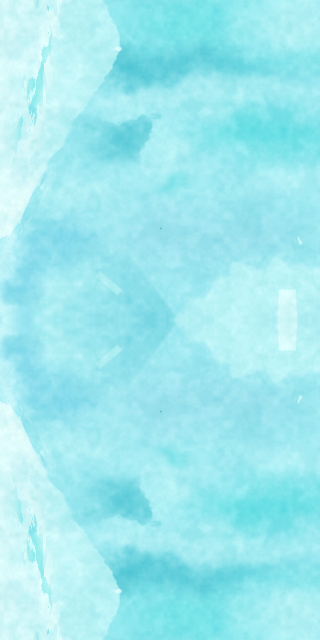
Write a WebGL 1 fragment shader that draws this background.

```glsl
precision highp float;
// Mirrored aqua watercolour: soft washes bent by noise, a pale torn-paper wedge
// on the left, and translucent facets around the horizontal axis of symmetry.
// Coordinates q: x runs 0..1 across, y is the distance 0..1 from the mid line.
uniform vec2 u_resolution;

const vec3 BASE   = vec3(0.62, 0.915, 0.945);
const vec3 PALE   = vec3(0.735, 0.955, 0.965);
const vec3 PAPER  = vec3(0.81, 0.97, 0.98);
const vec3 WHITE  = vec3(0.88, 0.985, 0.985);
const vec3 AQUA   = vec3(0.40, 0.88, 0.895);
const vec3 TEAL   = vec3(0.30, 0.77, 0.825);
const vec3 SKY    = vec3(0.45, 0.82, 0.905);
const vec3 HAZE   = vec3(0.61, 0.885, 0.93);

float hash(vec2 p) {
  vec3 h = fract(vec3(p.xyx) * 0.1031);
  h += dot(h, h.yzx + 33.33);
  return fract((h.x + h.y) * h.z);
}

float noise(vec2 p) {
  vec2 i = floor(p), f = fract(p);
  f = f * f * (3.0 - 2.0 * f);
  return mix(mix(hash(i), hash(i + vec2(1, 0)), f.x),
             mix(hash(i + vec2(0, 1)), hash(i + vec2(1, 1)), f.x), f.y);
}

float fbm(vec2 p) {
  float sum = 0.0, amp = 0.5;
  for (int i = 0; i < 5; i++) {
    sum += amp * noise(p);
    p = mat2(1.6, 1.2, -1.2, 1.6) * p + 7.3;
    amp *= 0.5;
  }
  return sum;
}

// Soft elliptical pool of pigment
vec3 wash(vec3 col, vec2 p, vec2 centre, vec2 radius, vec3 tint, float amount) {
  vec2 d = (p - centre) / radius;
  return mix(col, tint, amount * exp(-dot(d, d)));
}

// Coverage of the side where d is negative
float cover(float d, float soft) {
  return 1.0 - smoothstep(-soft, soft, d);
}

// Distance to a thick line with flat ends
float bar(vec2 p, vec2 a, vec2 b, float halfWidth) {
  vec2 dir = normalize(b - a), c = p - 0.5 * (a + b);
  vec2 d = abs(vec2(dot(c, dir), dot(c, vec2(-dir.y, dir.x))));
  d -= vec2(0.5 * length(b - a), halfWidth);
  return max(d.x, d.y);
}

vec3 upperWashes(vec3 col, vec2 p) {
  col = wash(col, p, vec2(0.60, 0.93), vec2(0.25, 0.12), AQUA, 0.8);
  col = wash(col, p, vec2(0.92, 0.93), vec2(0.17, 0.08), PALE, 0.8);
  col = wash(col, p, vec2(0.85, 0.80), vec2(0.25, 0.05), AQUA, 0.4);
  col = wash(col, p, vec2(0.56, 0.79), vec2(0.22, 0.055), TEAL, 0.65);
  col = wash(col, p, vec2(0.41, 0.80), vec2(0.08, 0.05), TEAL, 0.65);
  col = wash(col, p, vec2(0.58, 0.695), vec2(0.36, 0.04), PALE, 0.65);
  col = wash(col, p, vec2(0.84, 0.58), vec2(0.24, 0.08), AQUA, 0.9);
  col = wash(col, p, vec2(0.53, 0.51), vec2(0.10, 0.10), PALE, 0.65);
  col = wash(col, p, vec2(0.54, 0.43), vec2(0.07, 0.03), AQUA, 0.65);
  col = wash(col, p, vec2(0.90, 0.43), vec2(0.18, 0.06), PALE, 0.45);
  // Dark pool with a crisp dried rim above and to its right
  float pool = exp(-pow(length((p - vec2(0.39, 0.58)) / vec2(0.10, 0.08)), 2.0));
  float rim = max(p.x - 0.45, p.y - 0.645);
  return mix(col, TEAL, 0.75 * pool * cover(rim, 0.008));
}

vec3 middleWashes(vec3 col, vec2 p) {
  col = wash(col, p, vec2(0.52, 0.27), vec2(0.20, 0.14), HAZE, 0.9);
  col = wash(col, p, vec2(0.78, 0.25), vec2(0.16, 0.08), HAZE, 0.8);
  col = wash(col, p, vec2(0.25, 0.38), vec2(0.14, 0.08), PALE, 0.55);
  col = wash(col, p, vec2(0.20, 0.25), vec2(0.09, 0.07), SKY, 0.7);
  col = wash(col, p, vec2(0.09, 0.14), vec2(0.06, 0.12), SKY, 0.75);
  col = wash(col, p, vec2(0.20, 0.11), vec2(0.09, 0.05), PALE, 0.75);
  return wash(col, p, vec2(0.0, 0.12), vec2(0.04, 0.25), PAPER, 0.8);
}

// Chevron, diamond, fan and cut-out slips along the mid line
vec3 facets(vec3 col, vec2 q, vec2 p, float px) {
  float chevron = cover(q.x + 0.77 * q.y - 0.56, 0.01);
  col = mix(col, vec3(0.47, 0.84, 0.89), 0.6 * chevron
      * smoothstep(0.20, 0.40, q.x) * cover(q.y - 0.19, 0.10));
  float diamond = abs(q.x - 0.28) + 1.05 * q.y - 0.15;
  col = mix(col, vec3(0.61, 0.905, 0.935), 0.7 * cover(diamond, 0.015));
  col = mix(col, PALE, 0.45 * exp(-pow(diamond / 0.022, 2.0)) * cover(q.x - 0.34, 0.06));
  float fan = max(p.y - 0.9 * (p.x - 0.55), p.y - 0.17);
  col = mix(col, PALE, 0.8 * cover(fan, 0.014));
  float slash = bar(q, vec2(0.305, 0.145), vec2(0.375, 0.085), 0.011);
  col = mix(col, PALE, 0.7 * cover(slash, 1.5 * px));
  float slip = max(abs(q.x - 0.898) - 0.026 - 0.06 * (0.095 - q.y), q.y - 0.095);
  col = mix(col, WHITE, 0.65 * cover(slip, px));
  float chip = bar(p, vec2(0.918, 0.24), vec2(0.925, 0.215), 0.007);
  return mix(col, WHITE, 0.8 * cover(chip, px));
}

// Pale torn sheet with dry-brush streaks
vec3 paperWedge(vec3 col, vec2 q, float grain, float px) {
  float edge = min(0.63 * (q.y - 0.245), 0.375 - 0.25 * (q.y - 0.84));
  float d = q.x - edge + 0.04 * (grain - 0.5);
  vec3 sheet = mix(WHITE, PALE, smoothstep(-0.05, 0.30, q.x + 0.25 * (grain - 0.5)));
  col = mix(col, sheet, 0.88 * cover(d, 1.5 * px));
  // Thin broken lane of pigment beside bare paper
  float streak = fbm(vec2(q.x * 48.0 + 6.0 * q.y, q.y * 13.0));
  float lane = q.x - 0.17 * q.y + 0.015;
  float tall = smoothstep(0.42, 0.62, q.y);
  col = mix(col, WHITE, 0.8 * tall * exp(-pow((lane - 0.02) / 0.03, 2.0)) * smoothstep(0.44, 0.50, streak));
  float gap = fbm(vec2(q.x * 60.0 - 5.0 * q.y, q.y * 16.0 + 30.0));
  col = mix(col, AQUA, 0.6 * tall * exp(-pow(lane / 0.035, 2.0)) * smoothstep(0.52, 0.58, gap));
  // Slanted white bristle marks along the lower tear
  float brush = fbm(vec2(q.x * 42.0 - q.y * 22.0, q.x * 9.0 + q.y * 10.0));
  float rim = exp(-pow((d + 0.01) / 0.05, 2.0)) * cover(q.y - 0.44, 0.08) * smoothstep(0.18, 0.28, q.y);
  return mix(col, WHITE, rim * smoothstep(0.44, 0.50, brush));
}

void main() {
  vec2 uv = gl_FragCoord.xy / u_resolution;
  vec2 q = vec2(uv.x, abs(2.0 * uv.y - 1.0));
  float px = 1.0 / u_resolution.x;
  float grain = fbm(q * 24.0);
  vec2 bend = vec2(fbm(q * 8.0 + 3.0), fbm(q * 8.0 + 19.0)) - 0.48;
  vec2 p = q + 0.12 * bend + 0.06 * (grain - 0.48);

  vec3 col = upperWashes(BASE, p);
  col = middleWashes(col, p);
  col = facets(col, q, p, px);
  col = paperWedge(col, q, grain, px);

  // Flecks of paint
  col = mix(col, WHITE, 0.8 * cover(length((q - vec2(0.37, 0.847)) / vec2(1.5, 1.0)) - 0.007, px));
  col = mix(col, SKY * 0.8, 0.6 * cover(length(q - vec2(0.503, 0.286)) - 0.003, px));

  // Pigment mottling with small dried islands, strongest in red
  float mottle = 0.12 * (fbm(q * vec2(8.0, 13.0) + 40.0) - 0.48) + 0.12 * (fbm(q * 52.0) - 0.48);
  float island = smoothstep(0.46, 0.54, fbm(q * 28.0 + 71.0)) - 0.5;
  col += (mottle + 0.025 * island) * vec3(1.0, 0.45, 0.35);
  gl_FragColor = vec4(clamp(col, 0.0, 1.0), 1.0);
}
```
